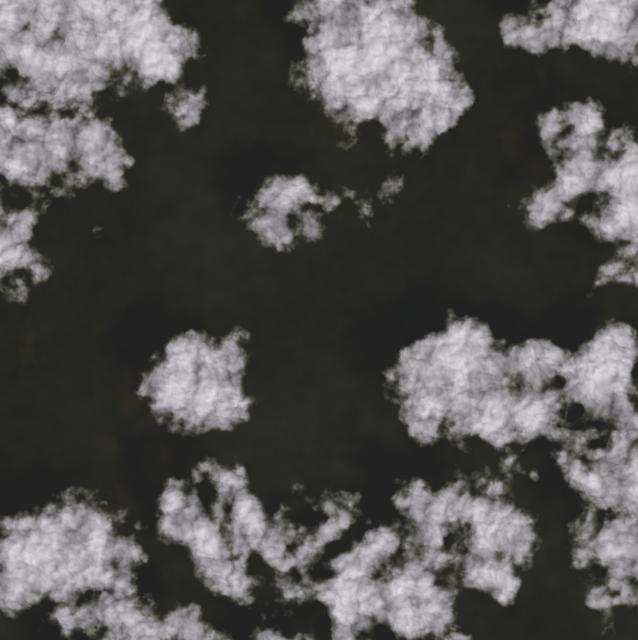
Give the GLSL for this texture, as a Shadertoy shader.

```glsl
const vec3 GROUND = vec3(0.155, 0.158, 0.138);
const vec3 SHADOW = vec3(0.128, 0.128, 0.132);
const vec3 BARE_SOIL = vec3(0.205, 0.180, 0.145);
const vec3 FRINGE_TINT = vec3(1.02, 1.02, 0.84);
const vec3 CLOUD_TINT = vec3(1.0, 0.985, 1.015);
const vec2 SUN = vec2(0.7, -0.7);
const vec2 SEED = vec2(7.0, 23.0);
const float CLOUD_CELL = 0.27;    // spacing of clouds on the canvas
const float CLOUD_CHANCE = 0.85;
const int LOBES = 5;
const float EDGE_SLOPE = 5.0;     // how fast clouds thicken inwards
const float WISP_SCALE = 15.0;
const float WISP_AMOUNT = 2.4;
const float PUFF_SCALE = 17.0;
const float PUFF_MEAN = 0.68;
const float PUFF_AMOUNT = 0.8;
const float RELIEF = 0.45;
const float SHADOW_REACH = 0.09;

vec2 hash22(vec2 p) {
    vec3 q = fract(vec3(p.xyx) * vec3(0.1031, 0.1030, 0.0973));
    q += dot(q, q.yzx + 33.33);
    return fract((q.xx + q.yz) * q.zy);
}

vec2 noise2(vec2 p) {
    vec2 i = floor(p), f = fract(p);
    f = f * f * (3.0 - 2.0 * f);
    vec2 low = mix(hash22(i), hash22(i + vec2(1.0, 0.0)), f.x);
    vec2 high = mix(hash22(i + vec2(0.0, 1.0)), hash22(i + 1.0), f.x);
    return mix(low, high, f.y);
}

// Two independent fractal noises, each centred on 0.5
vec2 fbm2(vec2 p) {
    vec2 sum = vec2(0.0);
    float amp = 1.0, total = 0.0;
    for (int i = 0; i < 5; i++) {
        sum += amp * noise2(p);
        total += amp;
        amp *= 0.6;
        p = mat2(1.6, 1.2, -1.2, 1.6) * p + 19.7;
    }
    return sum / total;
}

// Rounded cellular bumps with creases between them
float cellBumps(vec2 p) {
    vec2 i = floor(p), f = fract(p);
    float nearest = 2.0;
    for (int y = -1; y <= 1; y++)
        for (int x = -1; x <= 1; x++) {
            vec2 o = vec2(x, y);
            vec2 d = o + hash22(i + o) - f;
            nearest = min(nearest, dot(d, d));
        }
    return 1.0 - nearest;
}

float puffs(vec2 p) {
    float sum = 0.0, amp = 1.0, total = 0.0;
    p *= PUFF_SCALE;
    for (int i = 0; i < 4; i++) {
        sum += amp * cellBumps(p);
        total += amp;
        amp *= 0.58;
        p = mat2(1.6, 1.2, -1.2, 1.6) * p + 11.3;
    }
    return sum / total;
}

// Signed distance, in cells, to clusters of lobes on a jittered grid
float cloudDistance(vec2 p) {
    p += 0.3 * (fbm2(p * 5.0 + SEED) - 0.5);
    p = p / CLOUD_CELL + SEED;
    vec2 home = floor(p);
    float dist = 2.0;
    for (int y = -1; y <= 1; y++)
        for (int x = -1; x <= 1; x++) {
            vec2 cell = home + vec2(x, y);
            vec2 traits = hash22(cell + 51.0);
            if (traits.x > CLOUD_CHANCE) continue;
            float size = mix(0.28, 0.68, traits.y);
            vec2 centre = cell + 0.5 + 0.6 * (hash22(cell) - 0.5);
            for (int k = 0; k < LOBES; k++) {
                vec2 r = hash22(cell + 17.0 * float(k + 1));
                float angle = 6.2832 * (r.x + float(k)) / float(LOBES);
                vec2 lobe = centre + 0.6 * size * r.y * vec2(cos(angle), sin(angle));
                float radius = size * mix(0.65, 0.35, r.x);
                dist = min(dist, length(p - lobe) - radius);
            }
        }
    return dist;
}

vec3 groundColor(vec2 p) {
    vec2 patches = fbm2(p * 6.0 + 40.0);
    vec2 grain = fbm2(p * 45.0);
    float shade = smoothstep(0.1, -0.12, cloudDistance(p + SUN * SHADOW_REACH));
    vec3 color = GROUND * (1.0 + 0.3 * (patches.x - 0.5) + 0.2 * (grain.x - 0.5));
    color = mix(color, BARE_SOIL, 0.5 * smoothstep(0.64, 0.8, patches.y + 0.3 * (grain.y - 0.5)));
    return mix(color, SHADOW, 0.85 * shade);
}

void mainImage(out vec4 fragColor, in vec2 fragCoord) {
    vec2 p = fragCoord / iResolution.y;

    // Cloud thickness: broad body, puffs and torn wisps
    vec2 wisps = fbm2(p * WISP_SCALE) - 0.5;
    vec2 warped = p + 0.035 * wisps;
    float bumps = puffs(warped);
    float body = clamp(-cloudDistance(p) * EDGE_SLOPE, -1.5, 0.8);
    float height = body + PUFF_AMOUNT * (bumps - PUFF_MEAN) + WISP_AMOUNT * wisps.x;
    float cover = smoothstep(-0.15, 0.45, height);

    // Sunlit relief
    float relief = bumps - puffs(warped + 0.009 * SUN);
    float light = 0.5 + 0.22 * smoothstep(0.2, 1.2, height)
                + 0.3 * (bumps - PUFF_MEAN) + RELIEF * relief;
    vec3 cloud = clamp(light, 0.3, 0.88) * mix(FRINGE_TINT, CLOUD_TINT, cover);

    fragColor = vec4(mix(groundColor(p), cloud, cover), 1.0);
}
```
